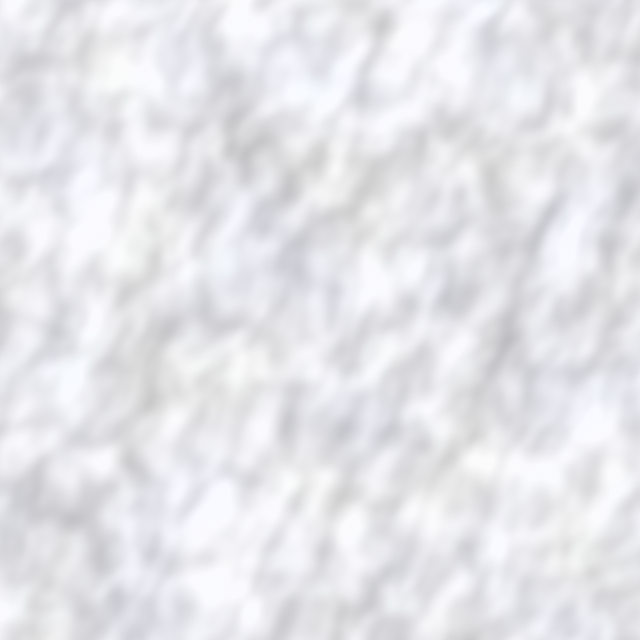
A Shadertoy shader for this texture:

```glsl
// Pale, softly mottled white and grey stone with faint cool tints.

const float BASE_TONE = 0.906;
const float BROAD_CONTRAST = 0.115;
const float GRAIN_CONTRAST = 0.165;
const float FINE_CONTRAST = 0.085;
const vec2 BROAD_SCALE = vec2(5.0, 4.2);
const vec2 GRAIN_SCALE = vec2(17.0, 11.5);
const vec2 FINE_SCALE = vec2(31.0, 24.0);
const float LEAN = 0.35;             // rightward slant of the grains
const float WARP = 0.018;
const float WHITE_LIMIT = 0.985;
const vec3 COOL_TINT = vec3(-0.006, -0.005, 0.013);
const vec3 MINT_TINT = vec3(-0.030, 0.020, -0.005);
const float WEAVE_FREQUENCY = 140.0; // faint surface weave across the canvas
const float WEAVE_CONTRAST = 0.004;
const float TAU = 6.2831853;

// Unit gradient from an integer lattice hash
vec2 latticeGradient(ivec2 cell, uint seed) {
    uint h = uint(cell.x) * 1597334677u ^ uint(cell.y) * 3812015801u ^ seed * 2798796415u;
    h = (h ^ (h >> 16)) * 2246822519u;
    h = (h ^ (h >> 13)) * 3266489917u;
    h ^= h >> 16;
    float angle = TAU * float(h & 65535u) / 65536.0;
    return vec2(cos(angle), sin(angle));
}

float gradientNoise(vec2 p, uint seed) {
    ivec2 cell = ivec2(floor(p));
    vec2 f = fract(p);
    vec2 blend = f * f * f * (f * (f * 6.0 - 15.0) + 10.0);
    float corner[4];
    for (int i = 0; i < 4; i++) {
        ivec2 offset = ivec2(i & 1, i >> 1);
        corner[i] = dot(latticeGradient(cell + offset, seed), f - vec2(offset));
    }
    return mix(mix(corner[0], corner[1], blend.x),
               mix(corner[2], corner[3], blend.x), blend.y);
}

void mainImage(out vec4 fragColor, in vec2 fragCoord) {
    vec2 uv = fragCoord / iResolution.y;

    // Slanted, gently warped grain space
    vec2 warp = vec2(gradientNoise(uv * 9.0, 1u), gradientNoise(uv * 9.0, 2u));
    vec2 p = uv + WARP * warp;
    vec2 slanted = vec2(p.x - LEAN * p.y, p.y + 0.15 * p.x);

    // Broad clouds, elongated grains and fine mottling
    float broad = gradientNoise(p * BROAD_SCALE + 3.7, 3u);
    float grain = gradientNoise(slanted * GRAIN_SCALE, 4u);
    float fine = gradientNoise(slanted.yx * FINE_SCALE.yx + 5.3, 5u);
    float tone = BASE_TONE + BROAD_CONTRAST * broad
               + GRAIN_CONTRAST * grain + FINE_CONTRAST * fine;

    // Compress highlights so the shadows carry more depth
    float lift = max(tone - BASE_TONE, 0.0);
    tone -= 1.5 * lift * lift;

    // Drifting cool tint and sparse mint specks along the weave
    float coolness = clamp(1.0 + 2.2 * gradientNoise(uv * 6.0 + 8.1, 6u), 0.2, 1.8);
    float weave = sin(TAU * WEAVE_FREQUENCY * uv.x) * sin(TAU * WEAVE_FREQUENCY * uv.y);
    float mintPatch = smoothstep(0.1, 0.4, gradientNoise(uv * 11.0, 7u));
    float mint = mintPatch * smoothstep(0.1, 0.7, weave) * smoothstep(0.88, 0.94, tone);

    vec3 color = vec3(min(tone, WHITE_LIMIT) + WEAVE_CONTRAST * weave);
    color += COOL_TINT * coolness + MINT_TINT * mint;
    fragColor = vec4(clamp(color, 0.0, 1.0), 1.0);
}
```
